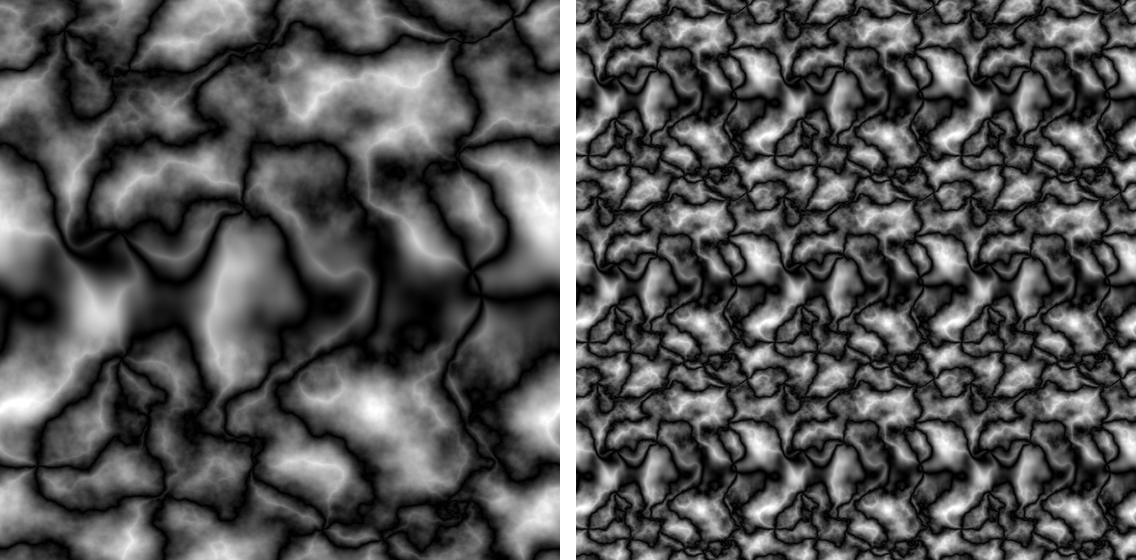
Left: one tile. Right: repeated 3 by 3.
A Shadertoy shader for this texture:

```glsl
// Tileable grey smoke with black creases, pale ridges and a soft horizontal band.

const float TAU = 6.2831853;
const int   OCTAVES = 7;
const int   BASE_CELLS = 3;        // whole number of noise cells per tile
const float GAIN = 0.45;           // octave falloff
const float BAND_FADE_START = 1.8; // octaves that fade out inside the band
const float BAND_FADE_END = 4.6;
const float RIDGE_POWER = 0.8;     // below 1 pinches the ridges into thin lines
const float ROUGH_RIDGE = 0.004;   // rounding of the ridges outside the band
const float SOFT_RIDGE = 0.012;    // rounding of the ridges inside the band
const float ROUGH_CREASE = 0.005;  // rounding of the creases outside the band
const float SOFT_CREASE = 0.03;    // rounding of the creases inside the band
const float BAND_CENTER = 0.49;
const float BAND_INNER = 0.05;
const float BAND_OUTER = 0.14;
const float BAND_STRETCH = 0.03;   // vertical stretch around the band
const vec2  PATTERN_SHIFT = vec2(0.9, 0.28);
const float CONTRAST = 2.0;
const float SHOULDER = 0.25;       // compression of the highlights

// Unit gradient from an integer hash of the lattice point
vec2 gradient(ivec2 cell, int seed) {
    uint h = uint(cell.x) * 1597334677u ^ uint(cell.y) * 3812015801u
           ^ uint(seed) * 2798796415u;
    h = (h ^ (h >> 16)) * 2246822519u;
    h = (h ^ (h >> 13)) * 3266489917u;
    h ^= h >> 16;
    float angle = TAU * float(h & 65535u) / 65536.0;
    return vec2(cos(angle), sin(angle));
}

// Gradient at a corner, wrapped in whole cells, dotted with the offset
float corner(ivec2 cell, vec2 offset, int period, int seed) {
    ivec2 wrapped = (cell + 2 * period) % period;
    return dot(gradient(wrapped, seed), offset);
}

float gradientNoise(vec2 p, int period, int seed) {
    vec2 base = floor(p);
    ivec2 cell = ivec2(base);
    vec2 f = p - base;
    vec2 w = f * f * f * (f * (f * 6.0 - 15.0) + 10.0);
    ivec2 e = ivec2(1, 0);
    float low = mix(corner(cell, f, period, seed),
                    corner(cell + e.xy, f - vec2(e.xy), period, seed), w.x);
    float high = mix(corner(cell + e.yx, f - vec2(e.yx), period, seed),
                     corner(cell + e.xx, f - vec2(e.xx), period, seed), w.x);
    return mix(low, high, w.y);
}

// Octave sum; shifted lattices keep the zeros of the octaves apart
float fractalNoise(vec2 uv, float band, int seed) {
    float sum = 0.0;
    float amplitude = 1.0;
    int cells = BASE_CELLS;
    for (int i = 0; i < OCTAVES; i++) {
        vec2 shift = fract(float(i + seed) * vec2(0.618, 0.755));
        float fade = smoothstep(BAND_FADE_START, BAND_FADE_END, float(i));
        float detail = gradientNoise(uv * float(cells) + shift, cells, seed + i);
        sum += amplitude * (1.0 - band * fade) * detail;
        amplitude *= GAIN;
        cells *= 2;
    }
    return sum;
}

// Absolute value with a rounded fold
float softAbs(float x, float radius) {
    return max(sqrt(x * x + radius * radius) - radius, 0.0);
}

// Folded noise whose zeros are pinched into thin lines
float fold(vec2 uv, float band, int seed) {
    float radius = mix(ROUGH_RIDGE, SOFT_RIDGE, band);
    return pow(softAbs(fractalNoise(uv, band, seed), radius), RIDGE_POWER);
}

void mainImage(out vec4 fragColor, in vec2 fragCoord) {
    vec2 uv = fragCoord / iResolution.xy;

    // Calm band, with the smoke drawn out vertically through it
    float fromBand = uv.y - BAND_CENTER;
    float band = 1.0 - smoothstep(BAND_INNER, BAND_OUTER, abs(fromBand));
    uv.y -= BAND_STRETCH * sin(TAU * fromBand);
    uv += PATTERN_SHIFT;

    // Zeros of either fold form pale ridges; equal folds form black creases
    float crease = mix(ROUGH_CREASE, SOFT_CREASE, band);
    float smoke = CONTRAST * softAbs(fold(uv, band, 11) - fold(uv, band, 47), crease);

    // Highlight shoulder
    float grey = smoke / (1.0 + SHOULDER * smoke);
    fragColor = vec4(vec3(clamp(grey, 0.0, 1.0)), 1.0);
}
```
